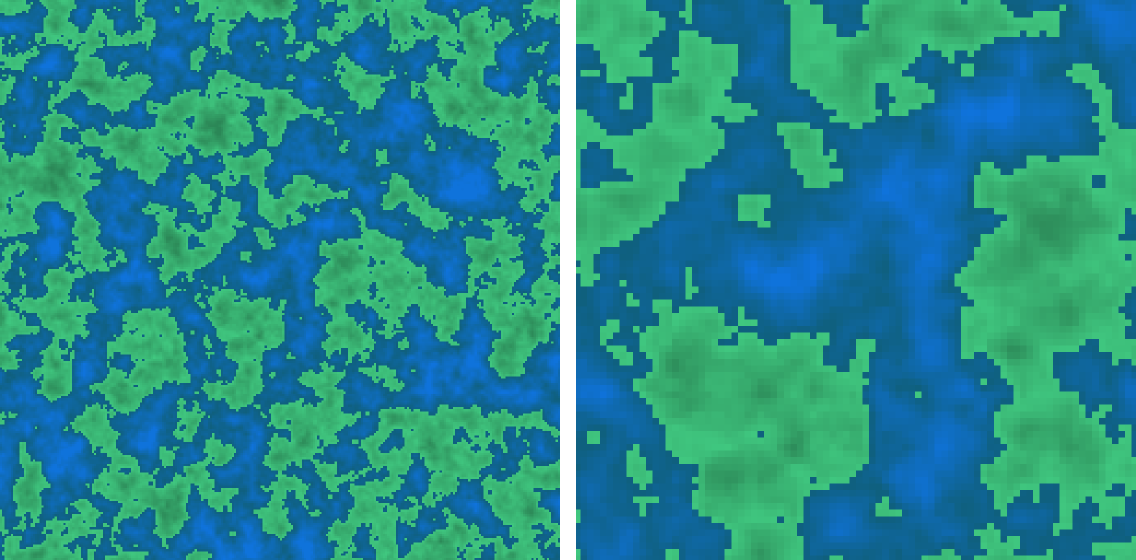
Left, the full canvas; right, a detail of the centre.
This texture is drawn by a Shadertoy shader. Its source:

```glsl
const float CELLS = 256.0;         // square tiles along the canvas height
const float BASE_FREQUENCY = 20.0; // lattice cells of the coarsest noise layer
const int OCTAVES = 4;
const float GAIN = 0.62;
const float SEA_LEVEL = 0.528;
const float RELIEF = 0.30;         // height range covered by each colour ramp
const vec3 SHALLOW_WATER = vec3(0.06, 0.375, 0.49);
const vec3 DEEP_WATER = vec3(0.06, 0.45, 0.86);
const vec3 LOWLAND = vec3(0.25, 0.78, 0.50);
const vec3 HIGHLAND = vec3(0.17, 0.53, 0.34);

float hash(vec2 p) {
    vec3 q = fract(vec3(p.xyx) * 0.1031);
    q += dot(q, q.yzx + 33.33);
    return fract((q.x + q.y) * q.z);
}

// Bilinear value noise: unsmoothed weights keep the peaks cross-shaped
float valueNoise(vec2 p) {
    vec2 corner = floor(p);
    vec2 f = p - corner;
    float low = mix(hash(corner), hash(corner + vec2(1, 0)), f.x);
    float high = mix(hash(corner + vec2(0, 1)), hash(corner + vec2(1, 1)), f.x);
    return mix(low, high, f.y);
}

float terrainHeight(vec2 p) {
    float sum = 0.0, total = 0.0, amplitude = 1.0;
    p = p * BASE_FREQUENCY + vec2(113.0, 59.0);
    for (int i = 0; i < OCTAVES; i++) {
        sum += amplitude * valueNoise(p);
        total += amplitude;
        amplitude *= GAIN;
        p = p * 2.0 + vec2(37.3, 71.7);
    }
    return sum / total;
}

vec3 terrainColor(float height) {
    float rise = (height - SEA_LEVEL) / RELIEF;
    vec3 water = mix(SHALLOW_WATER, DEEP_WATER, clamp(-rise, 0.0, 1.0));
    vec3 land = mix(LOWLAND, HIGHLAND, clamp(rise, 0.0, 1.0));
    return rise > 0.0 ? land : water;
}

void mainImage(out vec4 fragColor, in vec2 fragCoord) {
    // Four samples per pixel smooth tile borders that fall inside a pixel
    vec3 color = vec3(0.0);
    for (int i = 0; i < 4; i++) {
        vec2 offset = vec2(i % 2, i / 2) * 0.5 - 0.25;
        vec2 uv = (fragCoord + offset) / iResolution.y;
        vec2 tileCenter = (floor(uv * CELLS) + 0.5) / CELLS;
        color += terrainColor(terrainHeight(tileCenter));
    }
    fragColor = vec4(color / 4.0, 1.0);
}
```
